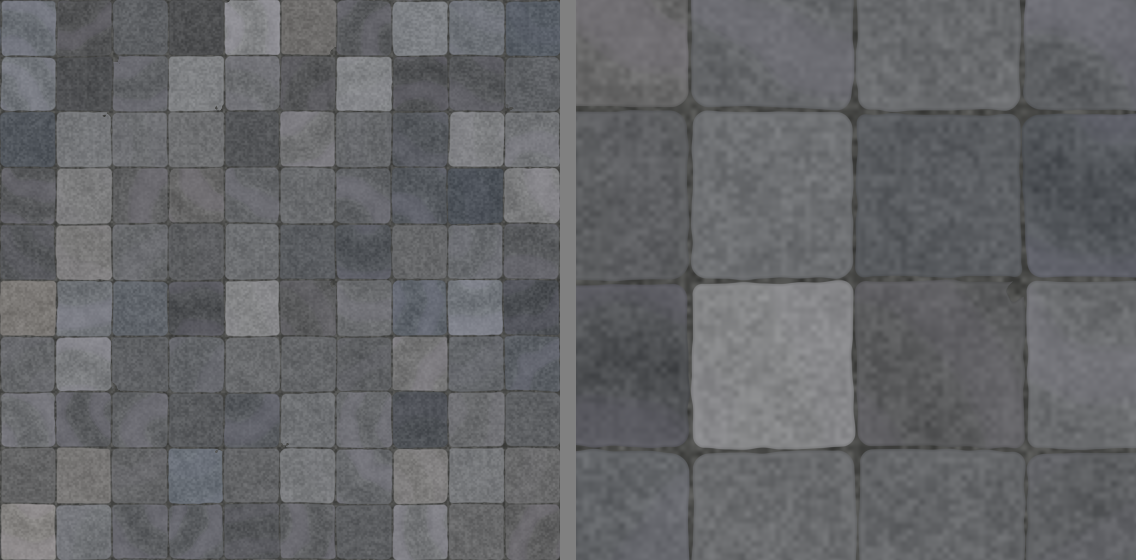
Left: the whole. Right: its middle third, enlarged.
A Shadertoy shader for this texture:

```glsl
// Ten by ten paving of worn grey stone setts with curved mineral bands and thin dark joints.
#define CELLS 10.0
#define JOINT 0.011
#define CORNER 0.085
#define WANDER 0.045
#define ROUGHNESS 0.018
#define TONE_SPREAD 0.095
#define TINT_SPREAD 0.024
#define BAND_STRENGTH 0.034
#define GRAIN_STRENGTH 0.13
#define CHIP_CHANCE 0.12

const vec3 STONE = vec3(0.408, 0.415, 0.425);
const vec3 MORTAR = vec3(0.295, 0.297, 0.290);
const vec3 WARM_TINT = vec3(1.0, 0.1, -1.0);
const vec3 BAND_TINT = vec3(0.004, -0.003, 0.012);

float hash(vec2 p) {
    return fract(sin(dot(p, vec2(127.1, 311.7))) * 43758.5453);
}

// Value noise; scale is in lattice cells per sett, wrapped at the canvas edge.
float noise(vec2 p, float scale) {
    float period = CELLS * scale;
    p *= scale;
    vec2 i = floor(p), f = fract(p);
    f = f * f * (3.0 - 2.0 * f);
    vec2 a = mod(i, period), b = mod(i + 1.0, period);
    return mix(mix(hash(a), hash(vec2(b.x, a.y)), f.x),
               mix(hash(vec2(a.x, b.y)), hash(b), f.x), f.y);
}

float roundedBox(vec2 p, float halfSize, float radius) {
    vec2 q = abs(p) - halfSize + radius;
    return length(max(q, 0.0)) + min(max(q.x, q.y), 0.0) - radius;
}

// Terraced arcs swept around a random centre outside the sett, from -1 to 1.
float mineralBands(vec2 local, vec2 p, vec2 id) {
    float angle = 6.2832 * hash(id + 11.3);
    vec2 centre = vec2(cos(angle), sin(angle)) * mix(0.55, 1.3, hash(id + 23.7));
    float reach = length(local - centre) + 0.16 * noise(p + 0.37, 3.0);
    float wave = sin(reach * mix(5.0, 10.0, hash(id + 31.9)) + 6.2832 * hash(id + 43.1));
    float steps = wave * 3.0 + 0.12 * noise(p, 16.0);
    return (floor(steps) + smoothstep(0.15, 0.85, fract(steps))) / 3.0;
}

// Signed distance to the worn sett outline, with a broken corner on a few.
float settDistance(vec2 local, vec2 p, vec2 id) {
    float radius = CORNER * mix(0.6, 1.4, hash(id + 53.3));
    float d = roundedBox(local, 0.5 - JOINT, radius);
    d += ROUGHNESS * (noise(p, 9.0) - 0.5);
    if (hash(id + 61.7) < CHIP_CHANCE) {
        vec2 corner = sign(vec2(hash(id + 71.1), hash(id + 83.9)) - 0.5) * 0.5;
        float chip = 0.11 - length(local - corner) + 0.16 * (noise(p, 14.0) - 0.5);
        d = max(d, chip);
    }
    return d;
}

vec3 stoneColour(vec2 local, vec2 p, vec2 id, float grain, float d) {
    // Tone and tint of the whole sett
    float tone = hash(id + 3.1) + hash(id + 5.7) + hash(id + 7.9) - 1.5;
    float tint = hash(id + 13.3) + hash(id + 17.9) - 1.0;
    vec3 colour = STONE + TONE_SPREAD * tone + TINT_SPREAD * tint * abs(tint) * WARM_TINT;

    // Smooth bands crossing the grainy face
    float strength = smoothstep(0.15, 0.75, hash(id + 91.7));
    float bands = mineralBands(local, p, id);
    float smoothPart = strength * smoothstep(-0.1, 0.6, bands);
    colour += strength * BAND_STRENGTH * bands + smoothPart * BAND_TINT;

    // Grain, soft mottling and a polished rim
    float rim = smoothstep(-0.06, -0.01, d);
    colour += GRAIN_STRENGTH * grain * (1.0 - 0.55 * max(smoothPart, rim));
    colour += 0.03 * (noise(p + 0.61, 4.0) - 0.5) + 0.012 * rim;
    return colour;
}

void mainImage(out vec4 fragColor, in vec2 fragCoord) {
    vec2 p = fragCoord / iResolution.xy * CELLS;
    float pixel = CELLS / min(iResolution.x, iResolution.y);

    // Gently wandering grid of setts
    vec2 drift = vec2(noise(p + 0.3, 1.0), noise(p + vec2(4.7, 2.2), 1.0)) - 0.5;
    vec2 grid = p + WANDER * drift;
    vec2 id = mod(floor(grid), CELLS);
    vec2 local = fract(grid) - 0.5;

    // Stone over gritty mortar
    float grain = 0.65 * noise(p, 28.0) + 0.35 * noise(p, 15.0) - 0.5;
    float d = settDistance(local, p, id);
    vec3 mortar = MORTAR + 0.2 * grain;
    vec3 stone = stoneColour(local, p, id, grain, d);
    stone *= 1.0 - 0.1 * smoothstep(-0.02, 0.0, d);
    float cover = 1.0 - smoothstep(-0.75 * pixel, 0.75 * pixel, d);
    fragColor = vec4(mix(mortar, stone, cover), 1.0);
}
```
